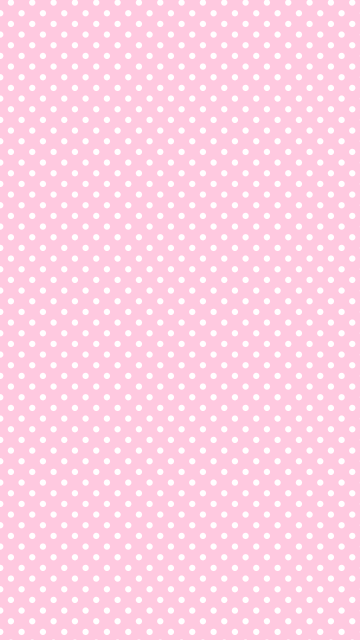
Write a WebGL 2 fragment shader that draws this pattern.

```glsl
#version 300 es
precision highp float;

uniform vec2 u_resolution;
out vec4 fragColor;

const vec3 PINK = vec3(1.0, 0.79, 0.88);
const vec3 WHITE = vec3(1.0, 0.995, 1.0);
const float CELLS_DOWN = 30.0;
const float DOT_RADIUS = 0.1455;               // in cells
const vec2 FIRST_DOT = vec2(0.512, 0.879);     // in cells

// Distance to the nearest point of a unit square lattice
float latticeDistance(vec2 p) {
    return length(fract(p + 0.5) - 0.5);
}

// Signed distance to dots on the corners and centre of each cell
float polkaDistance(vec2 p, float radius) {
    float corners = latticeDistance(p);
    float centres = latticeDistance(p - 0.5);
    return min(corners, centres) - radius;
}

// Antialiased coverage of a shape with an edge one pixel wide
float coverage(float dist, float pixel) {
    return clamp(0.5 - dist / pixel, 0.0, 1.0);
}

void main() {
    // Square cells scaled to the canvas height
    float pixel = CELLS_DOWN / u_resolution.y;
    vec2 p = gl_FragCoord.xy * pixel - FIRST_DOT;

    float dots = coverage(polkaDistance(p, DOT_RADIUS), pixel);
    fragColor = vec4(mix(PINK, WHITE, dots), 1.0);
}
```
